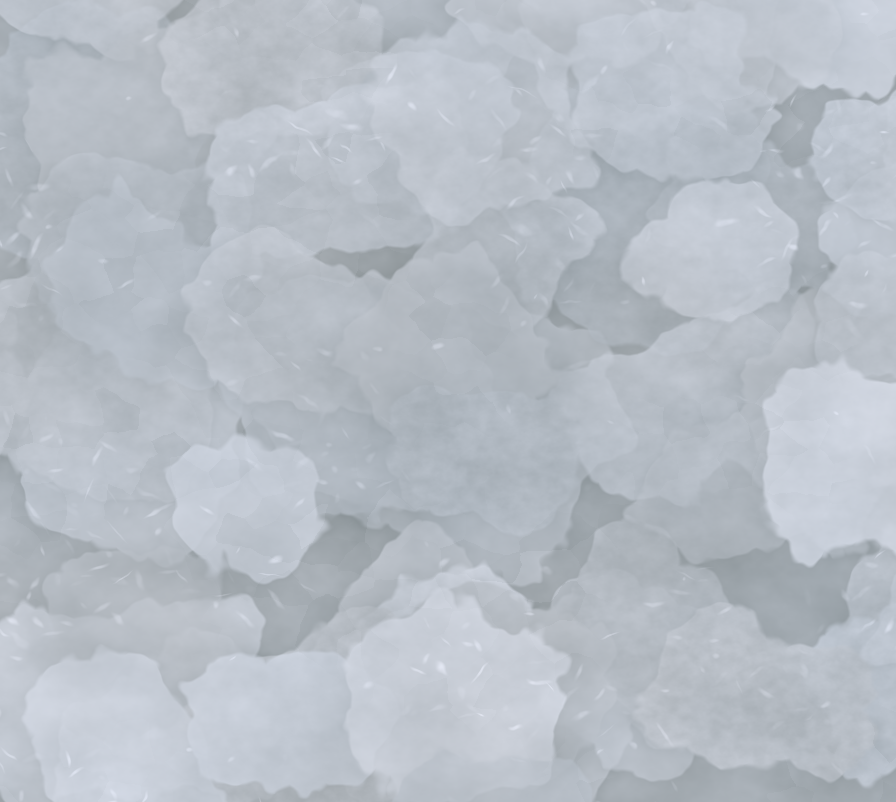
This texture is drawn by a Shadertoy shader. Its source:

```glsl
// Heap of pale, translucent mineral lumps with knobbly outlines.
// Layers of jittered rounded blocks are painted back to front with soft
// contact shadows, then cloudy mottling, facets and small glints are added.

const vec3  MEAN_COLOR   = vec3(0.741, 0.767, 0.802);
const vec3  TONE_SLOPE   = vec3(1.0, 0.95, 1.03);
const vec3  WARM_TINT    = vec3(0.010, 0.000, -0.010);
const float GAP_TONE     = -0.085;
const float LUMP_DARK    = -0.048;
const float LUMP_LIGHT   = 0.076;
const float SHADOW_DEPTH = 0.034;
const float SHADOW_REACH = 0.022;
const float RIM_LIGHT    = 0.016;
const float EDGE_SOFT    = 0.0035;
const float MOTTLE       = 0.085;
const float FACET        = 0.034;
const float GRAIN        = 0.030;
const float GLINT        = 0.11;
const int   LAYERS       = 4;

float hash(vec2 p) {
    vec3 q = fract(p.xyx * 0.1031);
    q += dot(q, q.yzx + 33.33);
    return fract((q.x + q.y) * q.z);
}

vec2 hash2(vec2 p) {
    return vec2(hash(p), hash(p + 57.31));
}

float noise(vec2 p) {
    vec2 i = floor(p), f = fract(p);
    f = f * f * (3.0 - 2.0 * f);
    return mix(mix(hash(i), hash(i + vec2(1, 0)), f.x),
               mix(hash(i + vec2(0, 1)), hash(i + vec2(1, 1)), f.x), f.y);
}

float fbm(vec2 p) {
    float sum = 0.0, amp = 0.5;
    for (int i = 0; i < 4; i++) {
        sum += amp * noise(p);
        p = mat2(0.8, 0.6, -0.6, 0.8) * p * 2.03 + 17.0;
        amp *= 0.5;
    }
    return sum / 0.9375;
}

mat2 rotation(float a) {
    return mat2(cos(a), sin(a), -sin(a), cos(a));
}

// x: distance to the nearest cell point, y: random value of that cell
vec2 cells(vec2 p) {
    vec2 id = floor(p), best = vec2(9.0, 0.0);
    for (int j = -1; j <= 1; j++)
    for (int i = -1; i <= 1; i++) {
        vec2 c = id + vec2(i, j);
        float d = length(c + hash2(c) - p);
        if (d < best.x) best = vec2(d, hash(c + 91.7));
    }
    return best;
}

float roundedBlock(vec2 p, vec2 halfSize, float corner) {
    vec2 q = abs(p) - halfSize + corner;
    return length(max(q, 0.0)) + min(max(q.x, q.y), 0.0) - corner;
}

// Paints one layer of lumps over surface = (tone, warmth, roughness)
vec3 paintLayer(vec3 surface, vec2 p, float layer) {
    float size = 0.35 - 0.035 * layer;
    vec2 seed = vec2(31.0, 47.0) * (layer + 1.0);
    vec2 wobble = vec2(fbm(p * 9.0 + seed), fbm(p * 9.0 - seed + 80.0)) - 0.5;
    vec2 q = p + 0.085 * wobble;
    float knobs = cells(q * 19.0 + seed).x - 0.45;
    float ragged = noise(p * 75.0 + seed) - 0.5;
    vec2 id = floor(q / size);
    for (int j = 1; j >= -1; j--)
    for (int i = -1; i <= 1; i++) {
        vec2 c = id + vec2(i, j);
        vec2 key = c + seed + 200.0;
        if (hash(key + 3.3) > 0.92 - 0.11 * layer) continue;
        vec2 local = q - (c + 0.2 + 0.6 * hash2(key)) * size;
        vec2 halfSize = size * mix(vec2(0.34, 0.28), vec2(0.58, 0.50), hash2(key + 11.0));
        float turn = (hash(key + 5.1) - 0.5) * 1.2;
        float corner = min(halfSize.x, halfSize.y) * mix(0.45, 1.0, hash(key + 7.7));
        float d = roundedBlock(rotation(turn) * local, halfSize, corner);
        d += 0.024 * knobs + 0.006 * ragged;

        float below = 0.55 + 0.45 * smoothstep(0.06, -0.06, local.y);
        surface.x -= SHADOW_DEPTH * below * exp(-max(d, 0.0) / SHADOW_REACH)
                   * smoothstep(0.07, 0.04, d);
        float tone = mix(LUMP_DARK, LUMP_LIGHT, hash(key + 19.0));
        tone += RIM_LIGHT * exp(min(d, 0.0) / 0.013) + 0.06 * local.y;
        float cover = smoothstep(EDGE_SOFT, -EDGE_SOFT, d) * mix(0.62, 0.96, hash(key + 23.0));
        vec3 lump = vec3(tone, hash(key + 29.0) - 0.5, pow(hash(key + 37.0), 2.0));
        surface = mix(surface, lump, cover);
    }
    return surface;
}

// Short slanted bright flakes, gathered in a few clusters
float glints(vec2 p) {
    vec2 g = p * 38.0, id = floor(g);
    float sum = 0.0;
    for (int j = -1; j <= 1; j++)
    for (int i = -1; i <= 1; i++) {
        vec2 c = id + vec2(i, j);
        float cluster = smoothstep(0.54, 0.80, noise(c * 0.19 + 40.0));
        vec2 v = rotation((hash(c + 13.0) - 0.5) * 2.4) * (g - c - hash2(c + 7.0));
        v /= vec2(mix(0.2, 0.75, hash(c + 21.0)), mix(0.07, 0.22, hash(c + 27.0)));
        sum += step(hash(c + 33.0), 0.04 + 0.6 * cluster) * hash(c + 44.0)
             * smoothstep(1.0, 0.2, length(v));
    }
    return min(sum, 1.4);
}

void mainImage(out vec4 fragColor, in vec2 fragCoord) {
    vec2 p = fragCoord / iResolution.y;
    vec3 surface = vec3(GAP_TONE, 0.3, 0.1);
    for (int k = 0; k < LAYERS; k++) surface = paintLayer(surface, p, float(k));

    // Cloudy interior, angular facets and fine crystal grain
    vec2 bent = p + 0.03 * vec2(fbm(p * 16.0), fbm(p * 16.0 + 60.0));
    float tone = surface.x + 0.09 * (fbm(p * 1.8 + 5.0) - 0.5);
    tone += MOTTLE * (fbm(p * vec2(13.0, 17.0)) - 0.5);
    float facetMask = smoothstep(0.38, 0.68, noise(p * 7.0 + 20.0));
    tone += FACET * facetMask * (cells(bent * vec2(21.0, 27.0)).y - 0.5);
    tone += GRAIN * (0.5 + 2.0 * surface.z) * (fbm(p * vec2(75.0, 95.0)) - 0.5);
    tone += GLINT * glints(bent) * (0.5 + 0.5 * noise(p * 160.0));

    vec3 color = MEAN_COLOR + TONE_SLOPE * tone;
    color += WARM_TINT * (surface.y + 1.2 * (fbm(p * 5.0 + 33.0) - 0.5));
    fragColor = vec4(clamp(color, 0.0, 1.0), 1.0);
}
```
